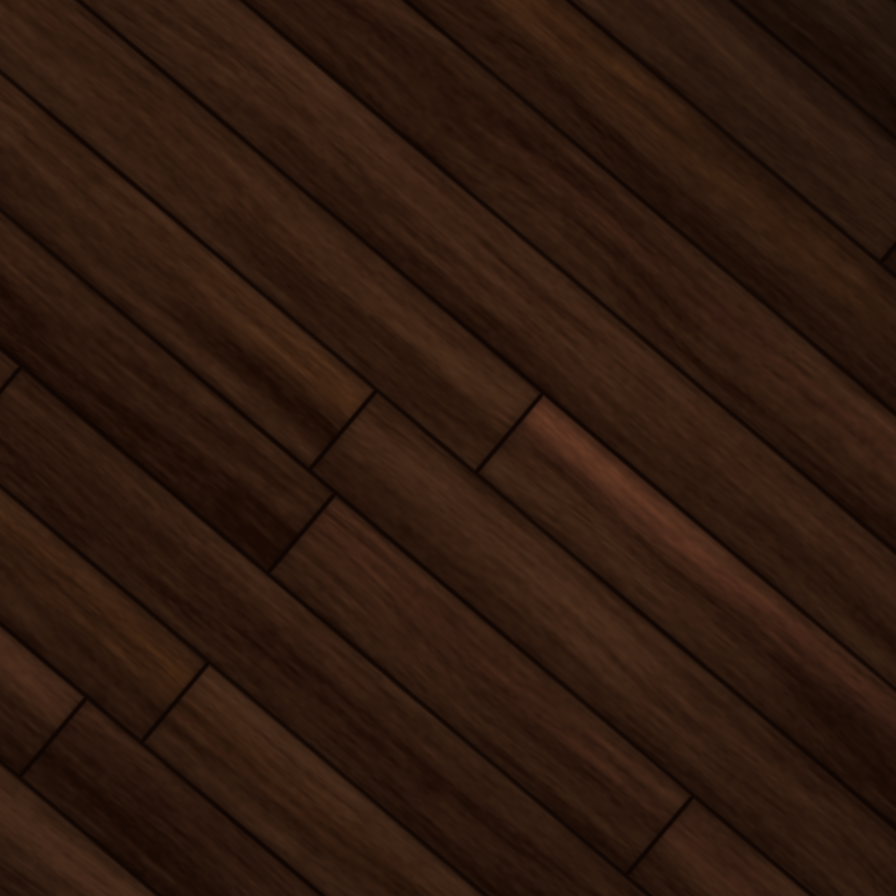
Reproduce this texture procedurally as a Shadertoy shader.

```glsl
const vec2 GRAIN_DIR = vec2(0.764, 0.645);
const float ROW_WIDTH = 0.1176;
const float ROW_SHIFT = 0.0612;
const float LONG_PLANK = 1.6;
const float SHORT_PLANK = 0.523;
const float SEAM_HALF = 0.0023;

const vec3 DARK_WOOD = vec3(0.120, 0.054, 0.024);
const vec3 LIGHT_WOOD = vec3(0.258, 0.160, 0.100);
const vec3 RED_STREAK = vec3(0.340, 0.185, 0.125);
const vec3 AMBER_STREAK = vec3(0.335, 0.190, 0.085);
const vec3 SEAM_COLOR = vec3(0.055, 0.016, 0.006);

// Per row: joint position, warmth before and after it (negative is amber)
const vec3 ROWS[12] = vec3[12](
    vec3(-0.10, 0.0, 0.0), vec3(0.940, 0.2, -0.5), vec3(-0.10, 0.0, -0.8),
    vec3(-0.10, 0.0, 0.6), vec3(-0.10, 0.0, 0.15), vec3(0.746, -0.1, 0.9),
    vec3(0.602, -0.5, 0.1), vec3(0.641, 0.1, 0.5), vec3(0.282, 0.3, 0.1),
    vec3(0.655, -1.0, -0.3), vec3(0.576, 0.5, 0.4), vec3(-0.10, 0.0, 0.2));

float hash(vec2 p) {
    vec3 q = fract(vec3(p.xyx) * 0.1031);
    q += dot(q, q.yzx + 33.33);
    return fract((q.x + q.y) * q.z);
}

float noise(vec2 p) {
    vec2 cell = floor(p);
    vec2 f = fract(p);
    f = f * f * (3.0 - 2.0 * f);
    float low = mix(hash(cell), hash(cell + vec2(1.0, 0.0)), f.x);
    float high = mix(hash(cell + vec2(0.0, 1.0)), hash(cell + 1.0), f.x);
    return mix(low, high, f.y);
}

float fbm(vec2 p) {
    float sum = 0.0;
    float weight = 0.5;
    for (int i = 0; i < 4; i++) {
        sum += weight * noise(p);
        p = p * 2.03 + 17.7;
        weight *= 0.5;
    }
    return sum / 0.9375;
}

// Distance to the nearest end of a repeated cell
float edgeDistance(float t, float size) {
    return min(t, 1.0 - t) * size;
}

float line(float d, float halfWidth, float blur) {
    return 1.0 - smoothstep(halfWidth - blur, halfWidth + blur, d);
}

// Lightness of the wood from broad bands to fine fibres
float woodTone(vec2 p, float seed) {
    vec2 q = p + seed * vec2(37.0, 19.0);
    q.y += 0.018 * (noise(q * vec2(5.0, 14.0)) - 0.5);
    float bands = fbm(q * vec2(1.6, 30.0)) - 0.5;
    float fibres = fbm(q * vec2(7.0, 110.0)) - 0.5;
    float pores = noise(q * vec2(40.0, 230.0)) - 0.5;
    float specks = noise(q * vec2(130.0, 260.0)) - 0.5;
    return 1.15 * bands + 0.6 * fibres + 0.26 * pores + 0.18 * specks;
}

vec3 plankColor(vec2 p, float across, float seed, float warmth) {
    float tone = 0.44 + 0.25 * (seed - 0.5) + woodTone(p, seed);
    tone += 0.28 * (0.5 - across);
    vec3 color = mix(DARK_WOOD, LIGHT_WOOD, clamp(tone, -0.15, 1.25));

    // Warm streak running along the upper half of the plank
    float center = mix(0.18, 0.42, hash(vec2(seed * 91.0, 4.0)));
    float offset = (across - center) / 0.22;
    float patches = smoothstep(0.15, 0.65, fbm(p * vec2(2.0, 30.0) + seed * 53.0));
    vec3 streak = warmth < 0.0 ? AMBER_STREAK : RED_STREAK;
    float amount = abs(warmth) * exp(-offset * offset) * patches;
    return mix(color, streak * (0.55 + 0.6 * tone), 0.75 * amount);
}

// Uneven light, falling off to the upper right and the lower edge
float roomLight(vec2 p) {
    float corner = smoothstep(0.5, 0.0, length(p - vec2(1.0, 0.0)));
    float center = 1.0 - smoothstep(0.2, 0.85, length(p - vec2(0.45, 0.42)));
    return 0.94 + 0.13 * center - 0.28 * corner;
}

void mainImage(out vec4 fragColor, in vec2 fragCoord) {
    vec2 p = fragCoord / iResolution.xy;
    p.y = 1.0 - p.y;
    float pixel = 1.0 / iResolution.y;

    // Rotate into board space: x along the grain, y across it
    vec2 board = vec2(dot(p, GRAIN_DIR), dot(p, vec2(-GRAIN_DIR.y, GRAIN_DIR.x)));
    float rowPos = (board.y - ROW_SHIFT) / ROW_WIDTH;
    float row = floor(rowPos);
    float across = rowPos - row;

    // Split the row into planks
    vec3 rowData = ROWS[clamp(int(row) + 6, 0, 11)];
    float plankLength = row == 1.0 ? SHORT_PLANK : LONG_PLANK;
    float plankPos = (board.x - rowData.x) / plankLength;
    float plank = floor(plankPos);
    float seed = hash(vec2(row + 20.0, plank + 7.0));
    float warmth = plank < 0.0 ? rowData.y : rowData.z;
    vec3 color = plankColor(board, across, seed, warmth) * roomLight(p);

    // Dark gaps with a soft shaded bevel
    float sideGap = edgeDistance(across, ROW_WIDTH);
    float endGap = edgeDistance(plankPos - plank, plankLength);
    float gap = min(sideGap, endGap);
    float wear = mix(0.65, 1.0, noise(vec2(board.x * 6.0, floor(rowPos + 0.5) * 3.7)));
    float seam = max(line(sideGap, SEAM_HALF, 0.001 + pixel) * wear,
                     line(endGap, SEAM_HALF, 0.001 + pixel));
    color *= 1.0 - 0.32 * exp(-gap * 190.0);
    fragColor = vec4(mix(color, SEAM_COLOR, 0.95 * seam), 1.0);
}
```
